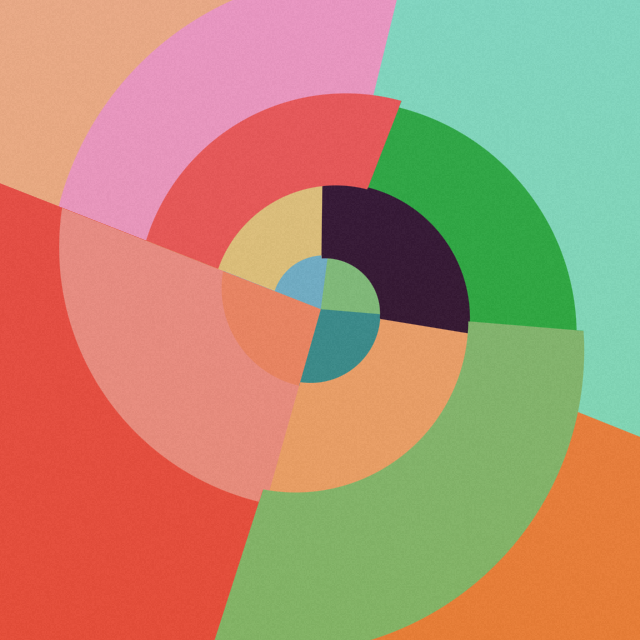
Reproduce this background procedurally as a WebGL 1 fragment shader.

```glsl
precision highp float;
// Flat pinwheel of coloured arcs: rings of four sectors turn about one pivot.
// Each sector is bounded by rays and by its own off-centre circle, and the
// rings are layered by coverage, with a faint vertical tint and paper grain.

uniform vec2 u_resolution;

const float WEST_RAY = 291.4;

// Soft coverage of a signed distance, positive inside.
float cover(float d, float px) {
  return clamp(d / px + 0.5, 0.0, 1.0);
}

// Signed distance to a ray's line, positive clockwise; angle in degrees from up.
float clockwiseOf(vec2 p, float degrees) {
  float a = radians(degrees);
  return dot(p, vec2(cos(a), -sin(a)));
}

float wedge(vec2 p, float fromRay, float toRay, float px) {
  return cover(min(clockwiseOf(p, fromRay), -clockwiseOf(p, toRay)), px);
}

// Weights of the sectors in order: north-east, south-east, south-west, north-west.
vec4 sectors(vec2 p, float north, float east, float south, float px) {
  vec4 w = vec4(wedge(p, north, east, px), wedge(p, east, south, px),
                wedge(p, south, WEST_RAY, px), wedge(p, WEST_RAY, north, px));
  return w / max(dot(w, vec4(1.0)), 0.001);
}

vec3 blend(vec4 w, vec3 ne, vec3 se, vec3 sw, vec3 nw) {
  return w.x * ne + w.y * se + w.z * sw + w.w * nw;
}

// Coverage outside a circle given as centre.xy and radius.
float outside(vec2 p, vec3 circle, float px) {
  return cover(length(p - circle.xy) - circle.z, px);
}

float outsideArcs(vec2 p, vec4 w, vec3 ne, vec3 se, vec3 sw, vec3 nw, float px) {
  return dot(w, vec4(outside(p, ne, px), outside(p, se, px),
                     outside(p, sw, px), outside(p, nw, px)));
}

float hash(vec2 p) {
  vec3 q = fract(vec3(p.xyx) * 0.1031);
  q += dot(q, q.yzx + 33.33);
  return fract((q.x + q.y) * q.z);
}

void main() {
  float size = min(u_resolution.x, u_resolution.y);
  float px = 1.2 / size;
  vec2 uv = (gl_FragCoord.xy - 0.5 * u_resolution) / size + 0.5;
  vec2 p = uv - vec2(0.5013, 0.5169);

  // Rays of each ring
  vec4 core = sectors(p, 7.5, 94.8, 195.8, px);
  vec4 inner = sectors(p, 0.7, 99.3, 195.8, px);
  vec4 middle = sectors(p, 21.2, 94.7, 197.8, px);
  vec4 outer = sectors(p, 13.8, 111.8, 197.8, px);

  vec3 red = vec3(0.89, 0.305, 0.26);
  vec3 leaf = vec3(0.51, 0.70, 0.43);
  vec3 mint = vec3(0.505, 0.83, 0.715);
  vec3 orange = vec3(0.90, 0.49, 0.25);
  vec3 pink = vec3(0.905, 0.585, 0.72);
  vec3 tan_ = vec3(0.905, 0.66, 0.49);

  // Core disc
  vec3 color = blend(core, vec3(0.50, 0.72, 0.47), vec3(0.235, 0.54, 0.54),
                     vec3(0.905, 0.515, 0.385), vec3(0.44, 0.67, 0.755));

  // Inner ring beyond the core arcs
  vec3 innerColor = blend(inner, vec3(0.215, 0.105, 0.205), vec3(0.905, 0.615, 0.41),
                          vec3(0.90, 0.545, 0.50), vec3(0.855, 0.74, 0.47));
  color = mix(color, innerColor, outsideArcs(p, inner,
    vec3(0.0065, -0.0065, 0.086), vec3(-0.0156, -0.0065, 0.1087),
    vec3(0.0013, 0.0326, 0.1563), vec3(0.0046, 0.0033, 0.0807), px));

  // Middle ring beyond the inner arcs
  vec3 middleColor = blend(middle, vec3(0.19, 0.65, 0.26), leaf,
                           red, vec3(0.895, 0.345, 0.33));
  color = mix(color, middleColor, outsideArcs(p, middle,
    vec3(0.0221, -0.0143, 0.2109), vec3(-0.0391, -0.0169, 0.2695),
    vec3(0.0, 0.0964, 0.4089), vec3(0.0234, -0.0013, 0.1947), px));

  // Outer field beyond the middle arcs; the south-west has no break
  vec3 northWest = mix(pink, tan_, outside(p, vec3(0.0586, 0.0417, 0.4831), px));
  vec3 outerColor = blend(outer, mint, orange, red, northWest);
  color = mix(color, outerColor, outsideArcs(p, middle,
    vec3(0.0332, -0.0404, 0.3665), vec3(-0.0612, -0.0651, 0.4727),
    vec3(0.0, 0.0, 3.0), vec3(0.0391, 0.0104, 0.3268), px));

  // Cooler at the top, warmer below, with fine grain
  color.b += 0.07 * (uv.y - 0.5);
  color += 0.025 * (hash(floor(uv * 512.0)) - 0.5);
  gl_FragColor = vec4(color, 1.0);
}
```
